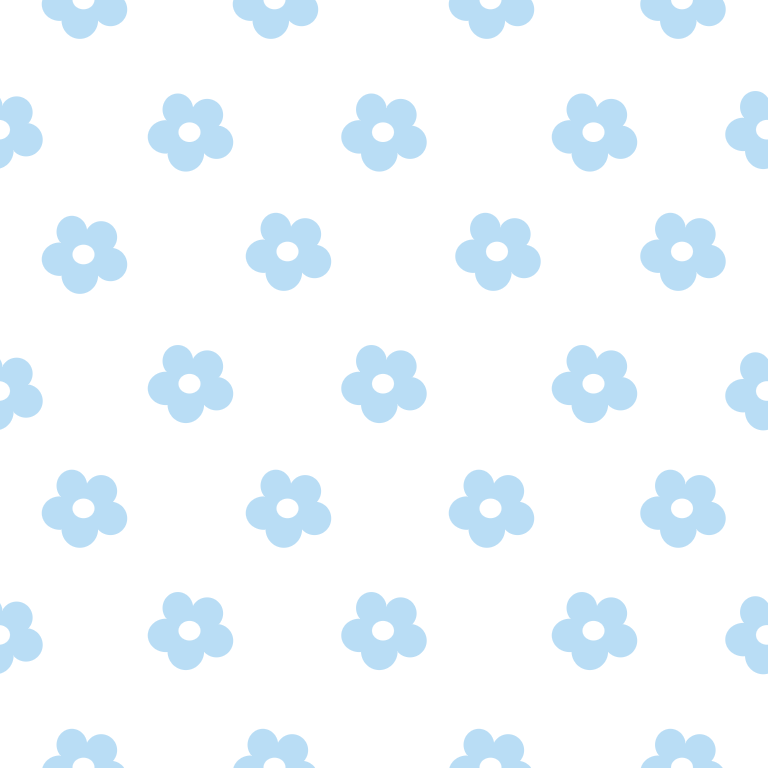
Reproduce this pattern procedurally as a Shadertoy shader.

```glsl
// Staggered rows of pale blue five-petal flowers, loosely hand placed on white.

#define UNITS 768.0                    // design units across the canvas
#define CELL vec2(192.0, 128.0)        // spacing of columns and rows
#define BLUE vec3(0.727, 0.867, 0.961)
#define WHITE vec3(1.0)
#define HOLE_RADII vec2(11.0, 9.8)
#define CORE_RADIUS 21.0
#define FIRST_ANGLE 44.5               // degrees, petals follow every 72

// Sideways drift of the four columns, in full and in half-shifted rows
const vec4 WHOLE_DRIFT = vec4(-1.0, -2.5, -1.0, 17.5);
const vec4 HALF_DRIFT = vec4(-12.5, -0.5, 10.5, 10.0);

// Downward drift of each row, and the extra drop of its first flower
const float ROW_DRIFT[6] = float[6](-0.5, 4.2, -4.5, -0.3, -3.6, -9.3);
const float FIRST_DROP[6] = float[6](0.0, -2.5, 3.0, 7.3, 0.0, 4.2);

// Each petal: angle nudge in degrees, reach, horizontal and vertical radius
const vec4 PETALS[5] = vec4[5](
    vec4(0.0, 24.7, 16.0, 16.0),
    vec4(0.7, 25.5, 15.3, 16.0),
    vec4(2.7, 24.2, 18.0, 16.7),
    vec4(-0.6, 21.0, 18.3, 18.7),
    vec4(7.2, 28.8, 16.7, 16.7));

float ellipseDistance(vec2 p, vec2 radii) {
    return (length(p / radii) - 1.0) * min(radii.x, radii.y);
}

// Union of the petals and core, with the centre cut out
float flowerDistance(vec2 p) {
    float d = length(p) - CORE_RADIUS;
    for (int i = 0; i < 5; i++) {
        vec4 petal = PETALS[i];
        float angle = radians(FIRST_ANGLE + 72.0 * float(i) + petal.x);
        vec2 centre = petal.y * vec2(cos(angle), sin(angle));
        d = min(d, ellipseDistance(p - centre, petal.zw));
    }
    return max(d, -ellipseDistance(p, HOLE_RADII));
}

// Centre of the flower nearest to p, with rows counted downward
vec2 flowerCentre(vec2 p) {
    float row = floor(p.y / CELL.y + 0.5);
    float shift = 0.5 - 0.5 * mod(row, 2.0);
    float column = floor(p.x / CELL.x - shift + 0.5);
    int r = int(mod(row, 6.0));
    int c = int(mod(column, 4.0));

    vec2 drift = vec2(shift > 0.0 ? HALF_DRIFT[c] : WHOLE_DRIFT[c], ROW_DRIFT[r]);
    if (c == 0) drift.y += FIRST_DROP[r];
    if (r == 0 && c == 1) drift.x -= 13.0;
    if (r == 2 && c == 2) drift.x += 6.5;
    return vec2(column + shift, row) * CELL + drift;
}

void mainImage(out vec4 fragColor, in vec2 fragCoord) {
    float pixel = UNITS / iResolution.y;
    vec2 p = fragCoord * pixel;
    p.y = UNITS - p.y;

    vec2 local = (p - flowerCentre(p)) * vec2(1.0, -1.0);
    float cover = clamp(0.5 - flowerDistance(local) / pixel, 0.0, 1.0);
    fragColor = vec4(mix(WHITE, BLUE, cover), 1.0);
}
```
